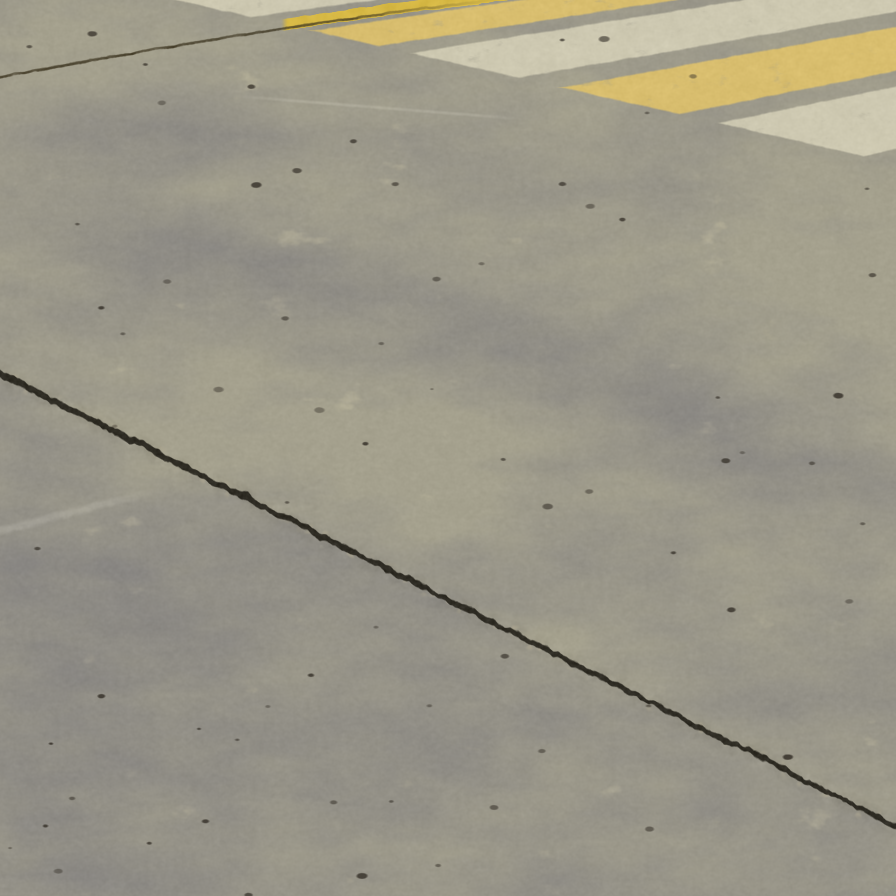
Reproduce this texture procedurally as a WebGL 2 fragment shader.

```glsl
#version 300 es
precision highp float;
// Worn concrete pavement seen at a slant: stained slabs split by a long crack,
// a thin upper joint, and painted stripes fanning out in the top right corner.
// Stains are soft ellipses plus gradient noise; paint is cut from half planes.
uniform vec2 u_resolution;
out vec4 outColor;

vec2 hash2(vec2 p) {
  vec3 q = fract(vec3(p.xyx) * vec3(0.1031, 0.1030, 0.0973));
  q += dot(q, q.yzx + 33.33);
  return fract((q.xx + q.yz) * q.zy);
}

float gradDot(vec2 cell, vec2 corner, vec2 f) {
  return dot(hash2(cell + corner + 57.0) * 2.0 - 1.0, f - corner);
}

float noise(vec2 p) {
  vec2 i = floor(p), f = p - i;
  vec2 w = f * f * f * (f * (f * 6.0 - 15.0) + 10.0);
  return mix(mix(gradDot(i, vec2(0, 0), f), gradDot(i, vec2(1, 0), f), w.x),
             mix(gradDot(i, vec2(0, 1), f), gradDot(i, vec2(1, 1), f), w.x), w.y);
}

float fbm(vec2 p) {
  float sum = 0.0, amp = 1.0;
  for (int i = 0; i < 4; i++) {
    sum += amp * noise(p);
    p = p * 2.03 + 17.0;
    amp *= 0.55;
  }
  return sum;
}

// Soft elliptical stain, sheared along a slope
float stain(vec2 p, vec2 center, vec2 radius, float slope) {
  vec2 d = p - center;
  d.y -= slope * d.x;
  d /= radius;
  return exp(-dot(d, d));
}

// Signed height above a stripe edge that starts on the slanted end line
float stripeEdge(vec2 p, float startX) {
  return p.y - (1.0443 - 0.227 * startX) - (0.10 + 0.13 * startX) * (p.x - startX);
}

void main() {
  vec2 p = gl_FragCoord.xy / u_resolution;
  float px = 1.0 / u_resolution.y;
  float grain = noise(p * vec2(150.0, 190.0)) + 0.6 * noise(p * 330.0);
  float ragged = fbm(p * 45.0);

  // Concrete: cool stains over a warm base
  float crackY = 0.583 - 0.505 * p.x + 0.004 * noise(vec2(p.x * 16.0, 3.0))
               + 0.004 * noise(vec2(p.x * 60.0, 8.0)) + 0.003 * noise(vec2(p.x * 150.0, 5.0));
  float crackD = (p.y - crackY) * 0.893;
  float below = smoothstep(0.004, -0.004, crackD);
  float cool = 0.28 + 0.55 * fbm(p * vec2(3.5, 7.0) + 4.0) + 0.3 * fbm(p * vec2(9.0, 26.0));
  cool += 0.55 * stain(p, vec2(0.22, 0.72), vec2(0.17, 0.035), -0.15);
  cool += 0.50 * stain(p, vec2(0.58, 0.62), vec2(0.24, 0.045), -0.30);
  cool += 0.50 * stain(p, vec2(0.86, 0.49), vec2(0.20, 0.060), -0.20);
  cool += 0.40 * stain(p, vec2(0.20, 0.85), vec2(0.20, 0.030), -0.05);
  cool += 0.35 * stain(p, vec2(0.97, 0.29), vec2(0.20, 0.050), -0.20);
  cool -= 0.35 * stain(p, vec2(0.38, 0.51), vec2(0.20, 0.070), -0.35);
  cool -= 0.30 * stain(p, vec2(0.85, 0.71), vec2(0.20, 0.080), -0.10);
  cool += below * (0.28 + 0.25 * stain(p, vec2(0.08, 0.24), vec2(0.25, 0.22), 0.0));
  vec3 col = mix(vec3(0.645, 0.63, 0.555), vec3(0.545, 0.535, 0.515), clamp(cool, 0.0, 1.1));
  col += 0.022 * grain + 0.012 * ragged;

  // Pale scuffs
  float scuff = smoothstep(0.42, 0.85, fbm(p * vec2(17.0, 28.0) + 31.0));
  col += vec3(0.06, 0.055, 0.035) * scuff;

  // Faint pale lines: an old joint at left and a scratch near the top
  float jointD = abs(p.y - 0.408 - 0.25 * p.x + 0.003 * ragged);
  col += 0.055 * smoothstep(0.007, 0.001, jointD) * smoothstep(0.19, 0.10, p.x) * below;
  float scratchD = abs(p.y - 0.893 + 0.08 * (p.x - 0.26));
  col += 0.05 * smoothstep(0.003, 0.0, scratchD) * smoothstep(0.24, 0.34, p.x)
       * smoothstep(0.60, 0.52, p.x);

  // Painted stripes: each holds its start and stop along the end line
  const vec2 spans[5] = vec2[5](vec2(0.195, 0.28), vec2(0.345, 0.423), vec2(0.456, 0.579),
                                vec2(0.625, 0.758), vec2(0.80, 0.964));
  float wobble = 0.0012 * ragged;
  float pastEnd = p.y - 1.0443 + 0.227 * p.x;
  float wear = 0.9 - 0.3 * smoothstep(0.25, 0.8, fbm(p * vec2(35.0, 60.0)));
  for (int i = 0; i < 5; i++) {
    float inside = min(pastEnd, min(-stripeEdge(p, spans[i].x), stripeEdge(p, spans[i].y)));
    vec3 paint = i % 2 == 0 ? vec3(0.825, 0.805, 0.71) : vec3(0.875, 0.76, 0.42);
    paint += 0.02 * grain + 0.02 * ragged;
    col = mix(col, paint, wear * smoothstep(-px, px + 0.0008, inside + wobble));
  }

  // Upper joint with a bright painted lip
  float seamD = p.y - (0.914 + 0.19 * p.x - 0.06 * p.x * p.x) + 0.002 * ragged;
  float lip = smoothstep(0.006 + px, 0.006, abs(seamD - 0.004)) * smoothstep(0.313, 0.322, p.x);
  col = mix(col, vec3(0.87, 0.74, 0.24) + 0.05 * ragged, 0.9 * lip);
  float seam = smoothstep(0.0014 + px, 0.0004, abs(seamD)) * smoothstep(0.58, 0.35, p.x);
  col = mix(col, vec3(0.24, 0.21, 0.13), seam * (0.75 + 0.4 * ragged));

  // Scattered grit, one possible speck per cell
  vec2 cell = floor(p * 17.0);
  for (int k = 0; k < 9; k++) {
    vec2 c = cell + vec2(k % 3 - 1, k / 3 - 1);
    vec2 r = hash2(c + 11.0), s = hash2(c + 83.0);
    vec2 d = p - (c + r) / 17.0;
    float size = 0.0015 + 0.0024 * s.y * s.y;
    float dist = length(d * vec2(0.65, 1.15)) + 0.0008 * ragged;
    float speck = step(s.x, 0.22) * smoothstep(size + px, size - px, dist);
    col = mix(col, vec3(0.22, 0.20, 0.17), speck * (0.4 + 0.5 * r.x));
  }

  // Main crack: crumbled rim, pale chips, dark ragged core
  float rim = smoothstep(0.016, 0.003, abs(crackD + 0.001));
  col += rim * (0.05 * ragged - 0.015);
  float chips = smoothstep(0.15, 0.5, noise(p * 85.0)) * smoothstep(0.012, 0.004, abs(crackD));
  col = mix(col, vec3(0.70, 0.67, 0.58), 0.6 * chips);
  float halfWidth = 0.0034 + 0.0022 * noise(vec2(p.x * 38.0, 21.0)) - 0.0008 * p.x;
  float core = smoothstep(halfWidth + px, halfWidth - px, abs(crackD + 0.0025 * ragged));
  col = mix(col, vec3(0.15, 0.14, 0.11) + 0.06 * grain, 0.93 * core);

  outColor = vec4(clamp(col, 0.0, 1.0), 1.0);
}
```
